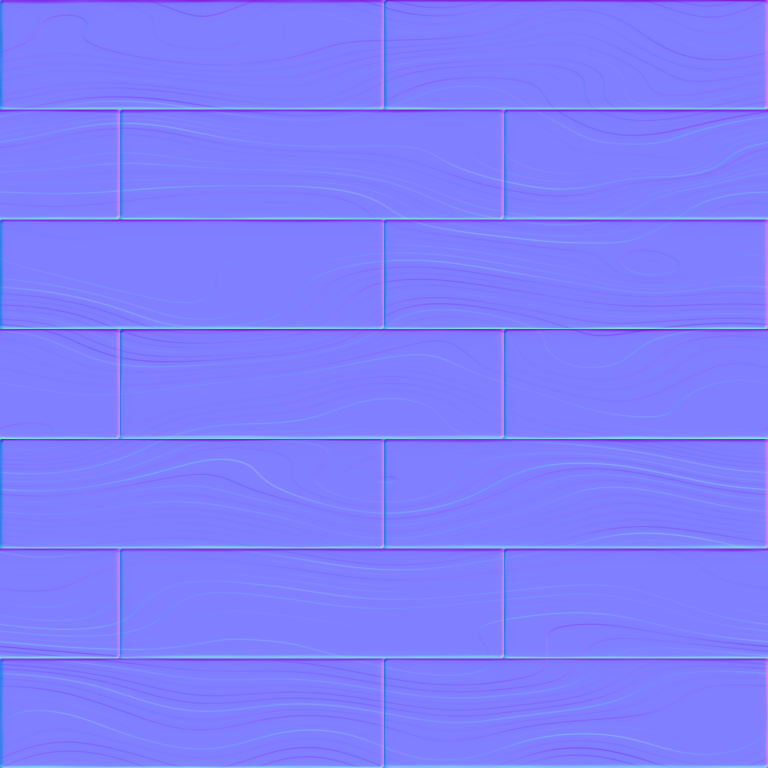
Write a Shadertoy shader that draws this texture map.

```glsl
const vec2  PLANKS       = vec2(2.0, 7.0);   // repeats across and down
const float ROW_SHIFT    = 0.156;            // offset of every second row
const float CORNER       = 0.006;
const float BEVEL_WIDTH  = 0.0031;
const float BEVEL_TILT   = 0.50;
const float HALO_WIDTH   = 0.0050;
const float HALO_TILT    = 0.13;
const float EDGE_WEAR    = 0.0016;
const float GRAIN_LINES  = 84.0;             // whole number keeps the tile seamless
const float GRAIN_WIDTH  = 0.0009;
const float GRAIN_TILT   = 0.30;
const float GRAIN_WARP   = 10.0;
const float GRAIN_BUNCH  = 2.6;
const float KNOT_RINGS   = 4.0;
const vec2  KNOT_SIZE    = vec2(0.062, 0.026);
const vec2  KNOT_A       = vec2(0.897, 0.785);
const vec2  KNOT_B       = vec2(0.853, 0.651);
const vec2  FLAT_BIAS    = vec2(0.0, -0.006);
const int   SAMPLES      = 2;                // per axis

float hash(vec2 p) {
    vec3 q = fract(p.xyx * vec3(0.1031, 0.1030, 0.0973));
    q += dot(q, q.yzx + 33.33);
    return fract((q.x + q.y) * q.z);
}

float cornerDot(vec2 cell, vec2 offset, vec2 period) {
    float angle = 6.2832 * hash(mod(cell, period) + period * 3.7);
    return dot(vec2(cos(angle), sin(angle)), offset);
}

// Gradient noise that tiles over the unit square
float noise(vec2 uv, vec2 period) {
    vec2 p = uv * period, i = floor(p), f = p - i;
    vec2 u = f * f * f * (f * (f * 6.0 - 15.0) + 10.0);
    vec2 e = vec2(1.0, 0.0);
    return mix(mix(cornerDot(i, f, period), cornerDot(i + e, f - e, period), u.x),
               mix(cornerDot(i + e.yx, f - e.yx, period),
                   cornerDot(i + 1.0, f - 1.0, period), u.x), u.y);
}

float knot(vec2 uv, vec2 center) {
    vec2 q = (uv - center) / KNOT_SIZE;
    return KNOT_RINGS * exp(-dot(q, q));
}

// Growth rings: each whole value is one grain line
float grainField(vec2 uv) {
    return GRAIN_LINES * uv.y
         + GRAIN_WARP * noise(uv, vec2(3.0, 6.0))
         + GRAIN_BUNCH * noise(uv, vec2(3.0, 13.0))
         + knot(uv, KNOT_A) + knot(uv, KNOT_B);
}

vec2 grainSlope(vec2 uv, float pixel) {
    const vec2 e = vec2(0.0008, 0.0);
    float f = grainField(uv);
    vec2 g = vec2(grainField(uv + e), grainField(uv + e.yx)) - f;
    g /= e.x;
    float steep = max(length(g), 24.0);
    float id = floor(f + 0.5);
    float dist = (f - id) / steep;

    // Random depth and direction for every line, fading along its length
    vec2 key = vec2(mod(id, GRAIN_LINES), 17.0);
    float depth = mix(0.12, 1.0, pow(hash(key), 2.0));
    float side = hash(key + 31.0) < 0.45 ? -1.0 : 1.0;
    float fade = mix(0.3, 1.0, smoothstep(-0.3, 0.3, noise(uv, vec2(4.0, 9.0))));

    float width = max(GRAIN_WIDTH, 0.4 * pixel);
    float line = exp(-dist * dist / (width * width)) * GRAIN_WIDTH / width;
    float shade = 0.12 * exp(-abs(dist) / (3.0 * GRAIN_WIDTH));
    return g / steep * side * depth * fade * GRAIN_TILT * (line + shade);
}

vec2 plankSlope(vec2 uv) {
    // Staggered plank layout
    float row = floor(uv.y * PLANKS.y);
    float shift = mod(row, 2.0) * ROW_SHIFT;
    vec2 grid = vec2(uv.x - shift, uv.y) * PLANKS;
    vec2 cell = mod(floor(grid), PLANKS);
    vec2 p = (fract(grid) - 0.5) / PLANKS;

    // Rounded box distance and outward direction
    vec2 q = abs(p) - 0.5 / PLANKS + CORNER;
    float inside = CORNER - length(max(q, 0.0)) - min(max(q.x, q.y), 0.0);
    vec2 axis = q.x > q.y ? vec2(1.0, 0.0) : vec2(0.0, 1.0);
    vec2 outward = min(q.x, q.y) > 0.0 ? normalize(q) : axis;
    outward *= sign(p);

    // Each side wears to its own width and depth
    float sideKey = dot(axis * sign(p), vec2(1.0, 2.0)) + 5.0;
    float wear = hash(cell + sideKey * 7.3);
    float width = BEVEL_WIDTH * mix(0.7, 1.2, wear) + EDGE_WEAR * noise(uv, vec2(9.0, 21.0));
    float bevel = 1.0 - smoothstep(0.35 * width, 1.5 * width, inside);
    bevel *= mix(1.15, 0.85, wear) + 0.4 * noise(uv, vec2(14.0, 29.0));
    float halo = exp(-max(inside, 0.0) / HALO_WIDTH);
    float gap = 1.0 - smoothstep(0.0, 0.002, -inside);
    return outward * vec2(1.0, -1.0) * gap * (BEVEL_TILT * bevel + HALO_TILT * halo);
}

vec3 surfaceColor(vec2 uv, float pixel) {
    vec2 edge = plankSlope(uv);
    vec2 tilt = edge + grainSlope(uv, pixel) * (1.0 - min(length(edge), 1.0)) + FLAT_BIAS;
    tilt *= min(1.0, 0.92 / max(length(tilt), 0.001));
    return 0.5 + 0.5 * vec3(tilt, sqrt(1.0 - dot(tilt, tilt)));
}

void mainImage(out vec4 fragColor, in vec2 fragCoord) {
    float pixel = 1.0 / iResolution.y;
    vec3 color = vec3(0.0);
    for (int y = 0; y < SAMPLES; y++)
    for (int x = 0; x < SAMPLES; x++) {
        vec2 jitter = (vec2(x, y) + 0.5) / float(SAMPLES) - 0.5;
        color += surfaceColor((fragCoord + jitter) / iResolution.xy, pixel);
    }
    fragColor = vec4(color / float(SAMPLES * SAMPLES), 1.0);
}
```
